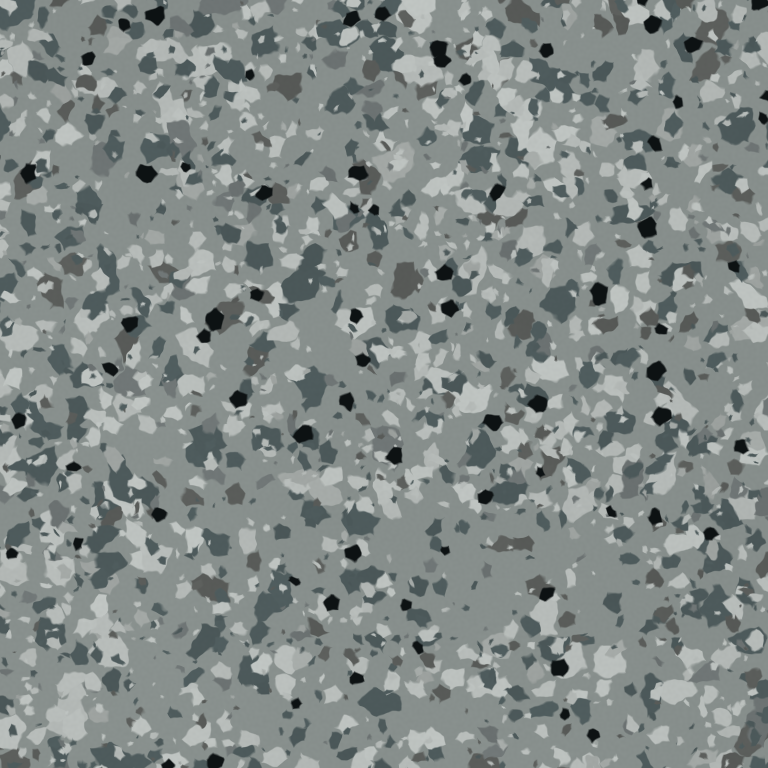
This texture is drawn by a Shadertoy shader. Its source:

```glsl
const vec3 BASE  = vec3(0.530, 0.560, 0.550);
const vec3 LIGHT = vec3(0.720, 0.740, 0.730);
const vec3 PALE  = vec3(0.630, 0.650, 0.640);
const vec3 SLATE = vec3(0.300, 0.350, 0.355);
const vec3 TAUPE = vec3(0.350, 0.360, 0.350);
const vec3 MID   = vec3(0.425, 0.450, 0.450);
const vec3 BLACK = vec3(0.050, 0.070, 0.075);

// Chip layers: cells across the canvas, fill chance, smallest and largest radius
const vec4 LARGE_CHIPS  = vec4(22.0, 0.58, 0.0130, 0.0260);
const vec4 MEDIUM_CHIPS = vec4(36.0, 0.58, 0.0070, 0.0150);
const vec4 SMALL_CHIPS  = vec4(60.0, 0.32, 0.0020, 0.0060);
const vec4 BLACK_CHIPS  = vec4(15.0, 0.32, 0.0060, 0.0125);

const float CHIP_ROUGHNESS  = 0.45;
const float BLACK_ROUGHNESS = 0.20;
const float EDGE_SOFTNESS   = 0.0016;
const float CLUMPING        = 0.35;
const float SHADING         = 0.025;
const float GRAIN           = 0.018;
const int   SIDES           = 5;
const float TAU             = 6.28318;

vec3 hash3(vec3 p) {
    p = fract(p * vec3(0.1031, 0.1030, 0.0973));
    p += dot(p, p.yxz + 33.33);
    return fract((p.xxy + p.yxx) * p.zyx);
}

float cornerSlope(vec2 corner, vec2 offset, float seed) {
    float angle = TAU * hash3(vec3(corner, seed)).x;
    return dot(vec2(cos(angle), sin(angle)), offset);
}

float gradientNoise(vec2 p, float seed) {
    vec2 i = floor(p), f = fract(p);
    vec2 u = f * f * f * (f * (f * 6.0 - 15.0) + 10.0);
    vec2 x = vec2(1.0, 0.0);
    float low  = mix(cornerSlope(i, f, seed), cornerSlope(i + x, f - x, seed), u.x);
    float high = mix(cornerSlope(i + x.yx, f - x.yx, seed),
                     cornerSlope(i + 1.0, f - 1.0, seed), u.x);
    return mix(low, high, u.y);
}

vec2 warp(vec2 p) {
    vec2 lobes = vec2(gradientNoise(p * 42.0, 1.0), gradientNoise(p * 42.0, 2.0));
    vec2 nicks = vec2(gradientNoise(p * 105.0, 3.0), gradientNoise(p * 105.0, 4.0));
    return p + 0.007 * lobes + 0.003 * nicks;
}

// Signed distance to an irregular polygon with trimmed corners
float chipDistance(vec2 q, float radius, float roughness, vec3 id) {
    float d = length(q) - 1.15 * radius;
    for (int i = 0; i < SIDES; i++) {
        vec3 h = hash3(id + vec3(0.0, 0.0, 7.0 + float(i)));
        float angle = TAU * (float(i) + 0.4 * (h.x - 0.5)) / float(SIDES);
        float inset = radius * mix(1.0 - roughness, 1.08, h.y);
        d = max(d, dot(q, vec2(cos(angle), sin(angle))) - inset);
    }
    return d;
}

vec3 chipTone(float pick, float shade) {
    vec3 tone = pick < 0.46 ? LIGHT : pick < 0.52 ? PALE
              : pick < 0.82 ? SLATE : pick < 0.92 ? TAUPE : MID;
    return tone * mix(0.96, 1.04, shade);
}

vec3 scatter(vec3 color, vec2 p, vec4 layer, float roughness, float seed, bool black) {
    float edge = max(EDGE_SOFTNESS, 0.8 / iResolution.y);
    vec2 home = floor(p * layer.x);
    for (int y = -1; y <= 1; y++)
    for (int x = -1; x <= 1; x++) {
        vec3 id = vec3(home + vec2(x, y), seed);
        vec3 place = hash3(id);
        vec3 look = hash3(id + vec3(0.0, 0.0, 3.0));
        vec2 center = (id.xy + place.xy) / layer.x;
        float chance = layer.y * (1.0 + CLUMPING * 2.0 * gradientNoise(center * 6.0, 5.0));
        if (place.z > chance) continue;

        // Turn and stretch each chip
        float radius = mix(layer.z, layer.w, look.x);
        vec3 pose = hash3(id + vec3(0.0, 0.0, 5.0));
        float c = cos(TAU * pose.x), s = sin(TAU * pose.x);
        float stretch = 1.0 + 0.7 * roughness * pose.y;
        vec2 q = mat2(c, s, -s, c) * (p - center) * vec2(stretch, 1.0 / stretch);
        if (length(q) > 1.3 * radius + edge) continue;

        float d = chipDistance(q, radius, roughness, id);
        vec3 tone = black ? BLACK : chipTone(look.y, look.z);
        color = mix(color, tone, 1.0 - smoothstep(-edge, edge, d));
    }
    return color;
}

void mainImage(out vec4 fragColor, in vec2 fragCoord) {
    vec2 p = fragCoord / iResolution.y;
    vec2 warped = warp(p);

    // Chips, from the largest to the smallest, with black ones on top
    vec3 color = BASE;
    color = scatter(color, warped, LARGE_CHIPS, CHIP_ROUGHNESS, 11.0, false);
    color = scatter(color, warped, MEDIUM_CHIPS, CHIP_ROUGHNESS, 37.0, false);
    color = scatter(color, warped, SMALL_CHIPS, CHIP_ROUGHNESS, 63.0, false);
    color = scatter(color, mix(p, warped, 0.6), BLACK_CHIPS, BLACK_ROUGHNESS, 89.0, true);

    // Uneven light and fine surface grain
    color *= 1.0 + SHADING * gradientNoise(p * 2.5, 6.0) + GRAIN * gradientNoise(p * 190.0, 8.0);
    fragColor = vec4(color, 1.0);
}
```
